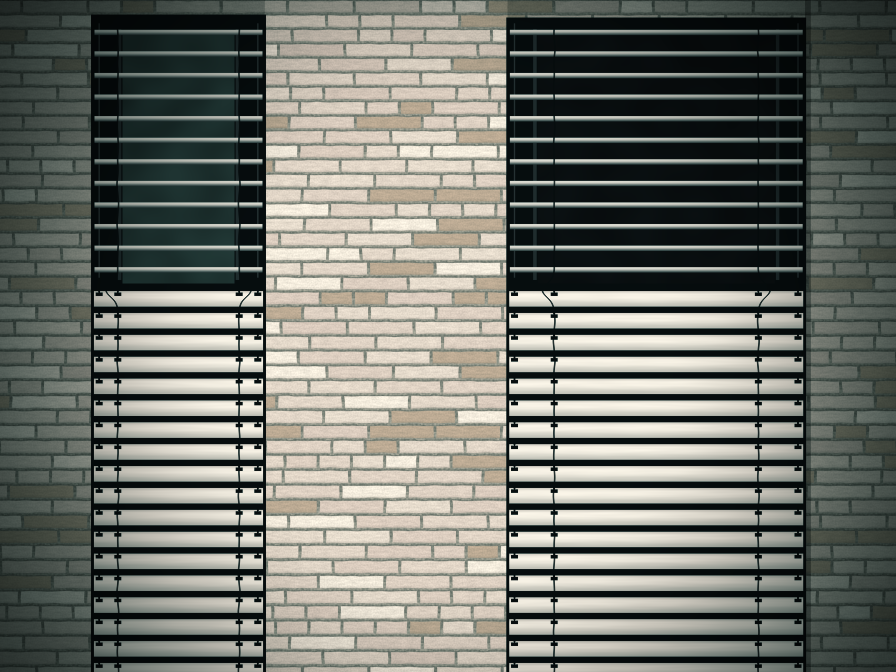
Write a Shadertoy shader that draws this pattern.

```glsl
// Two tall windows with half-closed metal blinds set in a pale brick wall.
// Bricks and slats are repeats by floor and mod, roughened with gradient noise;
// a vignette and a teal tint in the shadows finish the light.

float hash(vec2 p) {
    vec3 q = fract(p.xyx * vec3(0.1031, 0.103, 0.0973));
    q += dot(q, q.yzx + 33.33);
    return fract((q.x + q.y) * q.z);
}

float cornerSlope(vec2 cell, vec2 toPoint) {
    float angle = 6.2832 * hash(cell);
    return dot(vec2(cos(angle), sin(angle)), toPoint);
}

// Gradient noise, about -0.7 to 0.7
float noise(vec2 p) {
    vec2 i = floor(p), f = fract(p), e = vec2(0, 1);
    vec2 u = f * f * f * (f * (f * 6.0 - 15.0) + 10.0);
    return mix(mix(cornerSlope(i, f), cornerSlope(i + e.yx, f - e.yx), u.x),
               mix(cornerSlope(i + e, f - e), cornerSlope(i + 1.0, f - 1.0), u.x), u.y);
}

// Smooth coverage of the interval a..b
float span(float x, float a, float b) {
    float w = 0.6 * 576.0 / iResolution.y;
    return smoothstep(a - w, a + w, x) * (1.0 - smoothstep(b - w, b + w, x));
}

vec3 brickWall(vec2 p) {
    vec2 q = p + 0.7 * vec2(noise(p * 0.11), noise(p * 0.09 + 40.0));

    // Courses grow slightly taller towards the bottom
    float t = (q.y - 12.0) / 12.35;
    float course = t - 0.0006 * t * t;
    float row = floor(course);
    float along = q.x / 57.0 + row * 0.37 + 0.3 * hash(vec2(row, 7.0));
    vec2 cell = vec2(floor(along), row);
    vec2 f = vec2(fract(along), fract(course));

    // Some stones are cut in two
    float width = 57.0;
    if (hash(cell + 31.0) > 0.82) {
        cell.x += 0.5 * floor(f.x * 2.0);
        f.x = fract(f.x * 2.0);
        width = 28.5;
    }
    vec2 gap = min(f, 1.0 - f) * vec2(width, 12.6);
    float stone = smoothstep(0.7, 1.9, min(gap.x, gap.y));

    float kind = hash(cell * 2.0 + 5.0);
    vec3 face = mix(vec3(0.86, 0.80, 0.745), vec3(0.91, 0.87, 0.81), hash(cell + 60.0));
    face = mix(face, vec3(0.75, 0.67, 0.58), step(0.87, kind));
    face = mix(face, vec3(0.96, 0.93, 0.87), step(kind, 0.09));
    face *= 1.0 + 0.07 * noise(p * vec2(0.12, 0.5)) + 0.07 * noise(p * 0.7);
    face *= 1.0 - 0.1 * smoothstep(0.7, 0.95, f.y);
    vec3 mortar = vec3(0.60, 0.59, 0.54) * (1.0 + 0.25 * noise(p * 0.5));
    mortar *= 0.85 + 0.15 * step(0.5, f.y);
    return mix(mortar, face, stone);
}

// Blind between two jambs; inset is how far the cords hang from each jamb
vec3 blind(vec2 p, float left, float right, float inset, vec3 glass) {
    float side = min(p.x - left, right - p.x);
    vec3 dark = vec3(0.03, 0.048, 0.052);
    float pane = span(side, 26.0, 400.0) * span(p.y, 30.0, 243.0);
    vec3 col = mix(dark, glass * (1.0 + 0.3 * noise(p * 0.03)), pane);
    col += 0.12 * span(side, 22.0, 25.0) * span(p.y, 25.0, 240.0);

    // Guide wires and open slats
    float open = span(p.y, 20.0, 238.0);
    col = mix(col, vec3(0.4), 0.4 * open * span(side, 5.4, 6.6));
    float a = mod(p.y - 22.5, 18.5) - 3.0;
    vec3 thin = mix(vec3(0.86, 0.86, 0.82), vec3(0.2, 0.23, 0.23), smoothstep(1.0, 5.0, a));
    col = mix(col, thin, open * span(a, 0.0, 4.6) * span(side, 2.0, 400.0));

    // Closed slats
    float closed = smoothstep(247.0, 248.0, p.y);
    float b = mod(p.y - 246.5, 18.75) - 3.0;
    vec3 metal = mix(vec3(0.97, 0.95, 0.90), vec3(0.76, 0.76, 0.72), smoothstep(5.0, 13.5, b));
    metal *= 0.86 + 0.14 * smoothstep(0.0, 3.0, b);
    metal *= 1.0 + 0.03 * noise(p * vec2(0.03, 0.5));
    col = mix(col, metal, closed * span(b, 0.0, 13.3) * span(side, 1.5, 400.0));

    // Clips and their pins
    float clipX = min(abs(side - 6.0), abs(side - inset));
    float clip = span(clipX, -4.0, 3.0) * span(b, 1.2, 4.2);
    clip = max(clip, span(clipX, -2.0, 0.8) * span(b, -3.0, 2.0));
    col = mix(col, dark, closed * clip);

    // Cords, bowed outwards where the slats begin to close
    float bow = (p.y - 249.0) / 8.0;
    float cordX = inset - 10.0 * exp(-bow * bow) + 1.5 * noise(vec2(p.y * 0.06, left));
    col = mix(col, dark, 0.85 * span(abs(side - cordX), -2.0, 0.7));
    return col;
}

void mainImage(out vec4 fragColor, in vec2 fragCoord) {
    // The canvas spans 768 by 576 units, measured from the top left
    vec2 p = fragCoord / iResolution.xy * vec2(768.0, 576.0);
    p.y = 576.0 - p.y;

    // Wall, with dimmer outer piers and header
    vec3 col = brickWall(p);
    col *= mix(0.78, 1.0, span(p.x, 227.0, 435.0));
    col *= mix(0.82, 1.0, smoothstep(10.0, 14.0, p.y));
    col *= 1.0 - 0.35 * span(p.x, 690.0, 695.0);

    // Windows
    vec3 narrow = blind(p, 79.0, 227.0, 22.0, vec3(0.15, 0.20, 0.19));
    vec3 wide = blind(p, 435.0, 690.0, 40.0, vec3(0.045, 0.055, 0.06));
    col = mix(col, narrow, span(p.x, 78.0, 228.0) * span(p.y, 12.5, 600.0));
    col = mix(col, wide, span(p.x, 434.0, 691.0) * span(p.y, 15.0, 600.0));

    // Vignette and teal shadows
    float r = length((p - vec2(384.0, 300.0)) / vec2(384.0, 400.0));
    col *= 1.0 - 0.75 * smoothstep(0.45, 1.35, r);
    float light = dot(col, vec3(0.3, 0.59, 0.11));
    col *= mix(vec3(0.78, 1.03, 1.04), vec3(1.0), smoothstep(0.0, 0.8, light));
    fragColor = vec4(col, 1.0);
}
```
